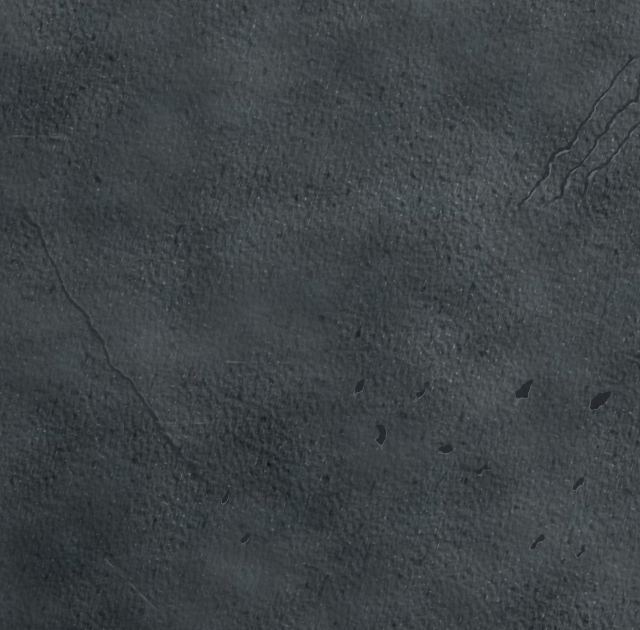
A Shadertoy shader for this texture:

```glsl
#define SLATE vec3(0.243, 0.261, 0.273)
#define VEIN vec3(0.40, 0.46, 0.46)
#define SHADOW vec3(0.125, 0.135, 0.15)
#define CLOUD_CONTRAST 0.14
#define RELIEF 0.075
#define GRAIN_SCALE 125.0
#define SPECK_LIGHT 0.13
#define PIT_DEPTH 0.07
#define CHIPS 12
#define SCRATCHES 7
#define CRACKS 3

vec2 hash2(vec2 p) {
    vec3 q = fract(p.xyx * vec3(0.1031, 0.1030, 0.0973));
    q += dot(q, q.yzx + 33.33);
    return fract((q.xx + q.yz) * q.zy);
}

// Gradient noise, roughly -0.7 to 0.7
float corner(vec2 cell, vec2 offset) {
    float angle = 6.2832 * hash2(cell).x;
    return dot(vec2(cos(angle), sin(angle)), offset);
}

float noise(vec2 p) {
    vec2 i = floor(p), f = fract(p);
    vec2 u = f * f * f * (f * (f * 6.0 - 15.0) + 10.0);
    vec2 e = vec2(0.0, 1.0);
    return mix(mix(corner(i, f), corner(i + e.yx, f - e.yx), u.x),
               mix(corner(i + e, f - e), corner(i + 1.0, f - 1.0), u.x), u.y);
}

float fbm(vec2 p) {
    float sum = 0.0, amp = 0.5;
    for (int i = 0; i < 5; i++) {
        sum += amp * noise(p);
        p = mat2(1.6, 1.2, -1.2, 1.6) * p + 17.3;
        amp *= 0.5;
    }
    return sum;
}

// Fine surface height, slightly drawn out along a steep diagonal
float grain(vec2 p) {
    vec2 q = mat2(0.96, 0.2, -0.28, 0.7) * p * GRAIN_SCALE;
    return noise(q) + 0.6 * noise(q * 2.1 + 40.0);
}

// x: position along a-b from 0 to 1, y: signed distance to its line
vec2 lineCoords(vec2 p, vec2 a, vec2 b) {
    vec2 d = b - a;
    vec2 n = vec2(-d.y, d.x) / length(d);
    return vec2(dot(p - a, d) / dot(d, d), dot(p - a, n));
}

float fadeEnds(float t) {
    return smoothstep(0.0, 0.08, t) * smoothstep(1.0, 0.85, t);
}

float stroke(float d, float width) {
    return 1.0 - smoothstep(0.3 * width, width, abs(d));
}

void mainImage(out vec4 fragColor, in vec2 fragCoord) {
    vec2 p = fragCoord / iResolution.y;

    // Broad clouds, paler toward the upper right
    float clouds = fbm(p * 3.2 + 5.0) + 0.5 * fbm(p * vec2(11.0, 16.0) + 31.0);
    float tone = CLOUD_CONTRAST * clouds + 0.035 * (p.x + p.y - 1.0);

    // Rough and smooth areas under side light
    float rough = 0.85 + 1.3 * fbm(p * 5.0 + 60.0) + 0.25 * (p.x - 0.5);
    rough = clamp(rough, 0.45, 1.4);
    vec2 light = vec2(0.0018, 0.0016);
    tone += RELIEF * rough * (grain(p - light) - grain(p + light));

    // Mineral specks and small pits
    vec2 q = mat2(0.9, 0.3, -0.3, 0.7) * p;
    tone += SPECK_LIGHT * rough * smoothstep(0.3, 0.6, noise(q * 180.0 + 9.0));
    tone -= PIT_DEPTH * rough * smoothstep(0.25, 0.55, noise(q * 85.0 + 70.0));
    vec3 color = SLATE + tone;
    color.gb += 0.012 * smoothstep(0.1, 0.4, noise(p * 14.0 + 22.0));

    // Wavering coordinates and broken coverage shared by all lines
    vec2 warp = vec2(fbm(p * 13.0), fbm(p * 13.0 + 50.0));
    vec2 w = p + 0.035 * warp;
    float broken = smoothstep(-0.3, 0.25, noise(p * 60.0 + 3.0));

    // Cleavage cracks at the upper right
    for (int i = 0; i < CRACKS; i++) {
        float k = float(i);
        vec2 a = vec2(0.82 + 0.05 * k, 0.66 + 0.01 * k);
        vec2 c = lineCoords(w, a, a + vec2(0.21, 0.27) * (1.0 - 0.2 * k));
        float ends = fadeEnds(c.x);
        color = mix(color, SHADOW, 0.6 * ends * stroke(c.y - 0.003, 0.004));
        color = mix(color, VEIN, 0.75 * ends * broken * stroke(c.y, 0.0026));
    }

    // Long dark step across the lower left
    vec2 s = lineCoords(w, vec2(0.03, 0.69), vec2(0.35, 0.2));
    s.y += 0.08 * s.x * (1.0 - s.x);
    float ledge = fadeEnds(s.x);
    color = mix(color, SHADOW, 0.5 * ledge * stroke(s.y, 0.005));
    color += 0.03 * ledge * stroke(s.y - 0.005, 0.004);

    // Faint scratches, level or falling to the right
    for (int i = 0; i < SCRATCHES; i++) {
        vec2 h = hash2(vec2(float(i) + 2.0, 8.0));
        vec2 a = vec2(0.9, 0.95) * h;
        vec2 dir = i % 3 == 0 ? vec2(0.11, -0.003) : vec2(0.1, -0.09 - 0.05 * h.x);
        vec2 c = lineCoords(p + 0.006 * warp, a, a + dir);
        color = mix(color, VEIN, 0.4 * fadeEnds(c.x) * broken * stroke(c.y, 0.0025));
    }

    // Flaked chips with a lit rim
    for (int i = 0; i < CHIPS; i++) {
        vec2 h = hash2(vec2(float(i) + 11.0, 47.0));
        vec2 d = w - vec2(0.3 + 0.7 * h.x, 0.06 + 0.34 * h.y);
        d = mat2(0.8, 0.6, -0.6, 0.8) * d * vec2(1.0, 0.75);
        float size = 0.004 + 0.009 * h.x * h.y;
        float edge = length(d * vec2(1.4, 0.8)) - size + 0.012 * noise(p * 75.0);
        color = mix(color, SHADOW, 0.75 * smoothstep(0.002, -0.002, edge));
        float lit = smoothstep(-0.002, 0.005, d.x - d.y);
        color = mix(color, VEIN, 0.5 * lit * stroke(edge - 0.001, 0.002));
    }

    fragColor = vec4(clamp(color, 0.0, 1.0), 1.0);
}
```
